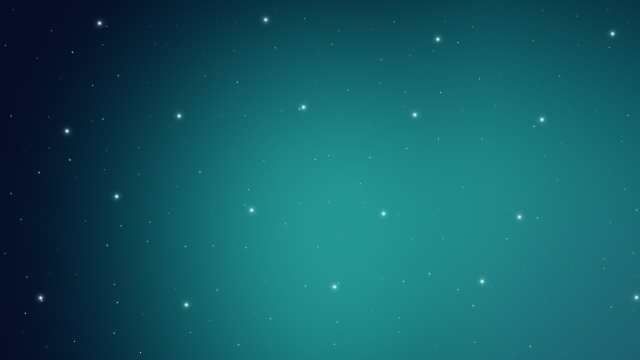
Give the GLSL for this background, as a Shadertoy shader.

```glsl
// Teal glow fading into a navy night sky, sprinkled with small and bright stars.

#define NAVY vec3(0.02, 0.055, 0.15)
#define TEAL vec3(0.14, 0.59, 0.58)
#define SLATE vec3(0.15, 0.40, 0.48)
#define STAR_TINT vec3(0.78, 1.0, 0.96)
#define GLOW_CENTER vec2(0.95, 0.375)
#define GLOW_RADIUS 1.0
#define DUST_CELL 0.09
#define DUST_SIZE 0.0021
#define STAR_SIZE 0.0046
#define HALO_SIZE 0.011

vec2 hash22(vec2 p) {
    vec3 q = fract(p.xyx * vec3(0.1031, 0.1030, 0.0973));
    q += dot(q, q.yzx + 33.33);
    return fract((q.xx + q.yz) * q.zy);
}

float gaussianSpot(vec2 offset, float radius) {
    return exp(-dot(offset, offset) / (radius * radius));
}

// Glow stretched to the right and slightly downwards
vec3 skyColor(vec2 p) {
    vec2 d = p - GLOW_CENTER;
    float right = smoothstep(0.0, 0.45, d.x);
    d.x *= mix(1.0, 0.45, right);
    d.y *= d.y < 0.0 ? 0.75 : mix(1.0, 0.87, right);
    float glow = smoothstep(GLOW_RADIUS, 0.03, length(d));
    vec3 color = mix(NAVY, TEAL, vec3(glow * glow, glow, glow));
    float corner = smoothstep(0.8, 0.0, distance(p, vec2(1.78, 0.0)));
    return mix(color, SLATE, 0.5 * corner);
}

// One faint star per jittered cell
float dustStars(vec2 p, float pixel) {
    vec2 cell = floor(p / DUST_CELL);
    vec2 jitter = mix(vec2(0.12), vec2(0.88), hash22(cell + 17.0));
    vec2 traits = hash22(cell + 71.0);
    float radius = max(DUST_SIZE * mix(0.75, 1.2, traits.x), 0.55 * pixel);
    float strength = mix(0.08, 0.75, traits.y * traits.y);
    return strength * gaussianSpot(p - (cell + jitter) * DUST_CELL, radius);
}

// Bright stars with halos in four loose rows
float brightStars(vec2 p, float pixel) {
    vec4 pitch = vec4(0.412, 0.382, 0.329, 0.472);
    vec4 start = vec4(0.118, 0.310, 0.176, 0.278);
    float light = 0.0;
    for (int row = 0; row < 4; row++) {
        float column = floor((p.x - start[row]) / pitch[row] + 0.5);
        vec2 center = vec2(start[row] + column * pitch[row], 0.18 + 0.242 * float(row));
        vec2 jitter = hash22(vec2(column + 5.0, float(row) + 9.0)) - 0.5;
        vec2 offset = p - center - jitter * vec2(0.03, 0.08);
        light += 0.85 * gaussianSpot(offset, max(STAR_SIZE, 0.7 * pixel));
        light += 0.22 * gaussianSpot(offset, HALO_SIZE);
    }
    return light;
}

void mainImage(out vec4 fragColor, in vec2 fragCoord) {
    vec2 p = fragCoord / iResolution.y;
    float pixel = 1.0 / iResolution.y;
    float starlight = dustStars(p, pixel) + brightStars(p, pixel);
    vec3 color = mix(skyColor(p), STAR_TINT, clamp(starlight, 0.0, 1.0));

    // Fine grain hides gradient banding
    color += (hash22(fragCoord).x - 0.5) / 255.0;
    fragColor = vec4(color, 1.0);
}
```
